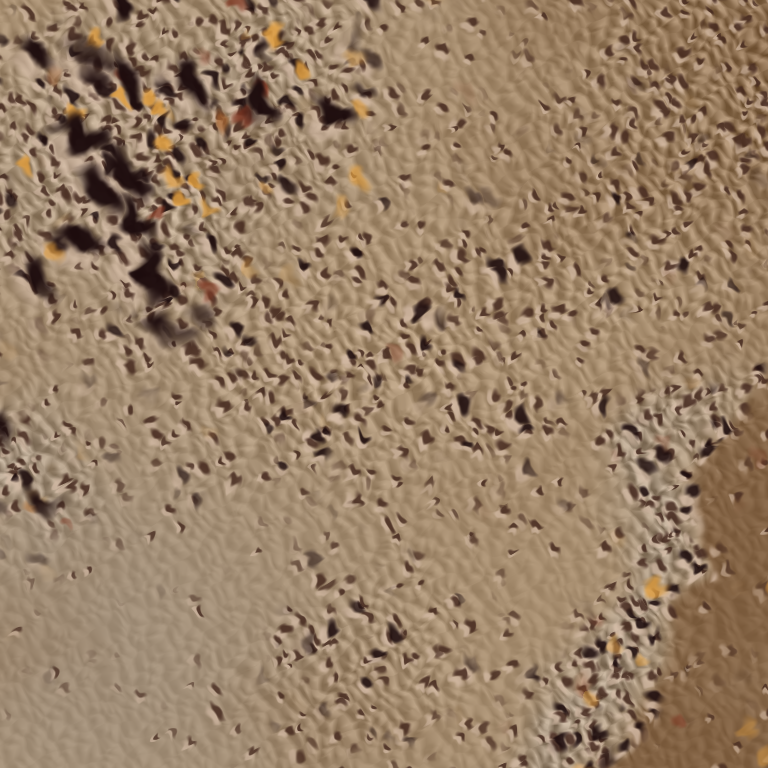
Give the GLSL for this texture, as a WebGL 2 fragment shader.

```glsl
#version 300 es
precision highp float;
// Dry sandy ground strewn with gravel, dark slanted shadows and a few leaves.
// Soft regions steer the density of jittered cellular grains; each grain is a
// dark sliver with a lit flank, over a cellular relief bent by layered sines.

#define SAND vec3(0.655, 0.555, 0.435)
#define BROWN vec3(0.51, 0.385, 0.265)
#define GREY vec3(0.625, 0.565, 0.495)
#define PALE vec3(0.84, 0.74, 0.66)
#define SHADE vec3(0.27, 0.16, 0.12)
#define DARK vec3(0.11, 0.045, 0.05)
#define LEAF vec3(0.88, 0.62, 0.25)
#define RUST vec3(0.50, 0.21, 0.13)
#define SLANT -0.85
#define FINE_CELLS 56.0
#define MEDIUM_CELLS 34.0
#define LARGE_CELLS 13.0

uniform vec2 u_resolution;
out vec4 outColor;

vec3 hash3(vec2 c) {
  vec3 q = fract(c.xyx * vec3(0.1031, 0.1030, 0.0973));
  q += dot(q, q.yxz + 33.33);
  return fract((q.xxy + q.yzz) * q.zyx);
}

// Soft elliptical region
float hill(vec2 p, vec2 centre, vec2 radius) {
  vec2 d = (p - centre) / radius;
  return exp(-dot(d, d));
}

// Layered sines bend the plane so that outlines become ragged
vec2 warp(vec2 p, float f, float bend) {
  for (int i = 0; i < 4; i++) {
    p += bend / f * sin(p.yx * f + vec2(1.7, 4.1) * float(i + 1));
    p += 0.7 * bend / f * sin((p.x + p.y * vec2(0.6, -1.3)) * f * 1.3);
    f *= 1.9;
  }
  return p;
}

// Distance to the nearest cell point
float cellular(vec2 g) {
  float nearest = 2.0;
  for (int y = -1; y <= 1; y++)
    for (int x = -1; x <= 1; x++) {
      vec2 cell = floor(g) + vec2(x, y);
      nearest = min(nearest, length(g - cell - hash3(cell).xy));
    }
  return nearest;
}

float inside(vec2 d, vec2 size) {
  return 1.0 - smoothstep(0.5, 1.35, length(d / size));
}

// Scattered slivers: x = shadow, y = lit flank beside it, z = random tint
vec3 grains(vec2 p, float cells, float density, vec2 size, float seed) {
  vec2 g = p * cells;
  vec3 marks = vec3(0.0);
  for (int y = -1; y <= 1; y++)
    for (int x = -1; x <= 1; x++) {
      vec2 cell = floor(g) + vec2(x, y);
      vec3 r = hash3(cell + seed);
      vec3 s = hash3(cell + seed + 71.0);
      float a = SLANT + (s.x - 0.5) * 1.3;
      vec2 d = g - cell - r.xy;
      d = vec2(dot(d, vec2(cos(a), sin(a))), dot(d, vec2(-sin(a), cos(a))));
      d.y += 0.25 * (s.z - 0.5) * cos(d.x * 9.0);
      vec2 extent = size * mix(0.6, 1.3, s.y);
      float present = smoothstep(0.0, 0.2, density - r.z);
      float shadow = present * inside(d, extent);
      float flank = present * inside(d + vec2(0.0, 1.7 * extent.y), extent);
      if (shadow > marks.x) marks.z = s.z;
      marks.xy = max(marks.xy, vec2(shadow, flank));
    }
  return marks;
}

void main() {
  vec2 p = gl_FragCoord.xy / min(u_resolution.x, u_resolution.y);
  vec2 w = warp(p, 14.0, 0.3);
  vec2 n = warp(p, 55.0, 0.16);

  // Regions
  float heap = hill(w, vec2(0.10, 0.76), vec2(0.20, 0.17))
             + hill(w, vec2(0.33, 0.90), vec2(0.17, 0.16))
             + 0.9 * hill(w, vec2(0.02, 0.38), vec2(0.10, 0.08));
  float scatter = hill(w, vec2(0.45, 0.50), vec2(0.22, 0.15))
                + hill(w, vec2(0.48, 0.13), vec2(0.12, 0.11))
                + 0.6 * hill(w, vec2(0.78, 0.68), vec2(0.24, 0.18));
  float corner = hill(p, vec2(1.0, 0.90), vec2(0.25, 0.24));
  float inward = 0.80 + 0.36 * w.y - w.x;
  float low = 1.0 - smoothstep(0.44, 0.56, p.y);
  float verge = low * smoothstep(0.01, -0.02, inward);
  float band = low * exp(-pow((inward - 0.06) / 0.06, 2.0));
  float rim = low * exp(-pow((inward - 0.01) / 0.022, 2.0));
  float clump = 0.5 + 0.5 * sin(w.x * 31.0 + 2.0 * sin(w.y * 23.0)) * sin(w.y * 37.0 - w.x * 17.0);
  float rough = clamp(heap + 0.7 * scatter + 0.9 * corner + band, 0.0, 1.0);
  rough *= 0.75 + 0.5 * clump;

  // Ground tone and relief
  float mottle = sin(w.x * 9.0 + 2.0 * sin(w.y * 7.0)) * sin(w.y * 11.0 - w.x * 5.0);
  float grey = 0.7 * hill(p, vec2(0.12, 0.14), vec2(0.34, 0.34)) + 0.7 * band + 0.45 * heap;
  vec3 color = mix(SAND, GREY, clamp(grey, 0.0, 1.0));
  color = mix(color, BROWN, clamp(0.75 * corner + 0.9 * verge + 0.2 * mottle, 0.0, 1.0));
  vec2 g = mat2(0.5, 0.75, -0.6, 0.7) * n * 66.0;
  float relief = cellular(g + vec2(0.05, 0.2)) - cellular(g - vec2(0.05, 0.2));
  color += relief * (0.09 + 0.30 * rough);

  // Gravel from fine to large
  vec3 fine = grains(n, FINE_CELLS, 0.17 + 0.55 * rough, vec2(0.42, 0.25), 3.0);
  vec3 medium = grains(n, MEDIUM_CELLS, 0.06 + (0.2 + 0.3 * clump) * (scatter + heap + band) + 0.6 * rim,
                       vec2(0.40, 0.23), 29.0);
  vec3 large = grains(n, LARGE_CELLS, 0.85 * heap + 0.25 * rim, vec2(0.46, 0.19), 47.0);
  color = mix(color, PALE, max(0.65 * fine.y, max(0.8 * medium.y, 0.6 * large.y)));
  color = mix(color, SHADE, 0.85 * fine.x);
  color = mix(color, DARK, 0.88 * medium.x);

  // Leaves and rusty chips, then the deepest shadows
  vec3 chips = grains(n, 29.0, 0.03 + 0.26 * heap + 0.16 * band + 0.06 * scatter + 0.08 * verge,
                      vec2(0.38, 0.26), 83.0);
  color = mix(color, mix(RUST, LEAF, smoothstep(0.4, 0.55, chips.z)), 0.85 * chips.x);
  color = mix(color, DARK, 0.97 * large.x);

  outColor = vec4(clamp(color, 0.0, 1.0), 1.0);
}
```
